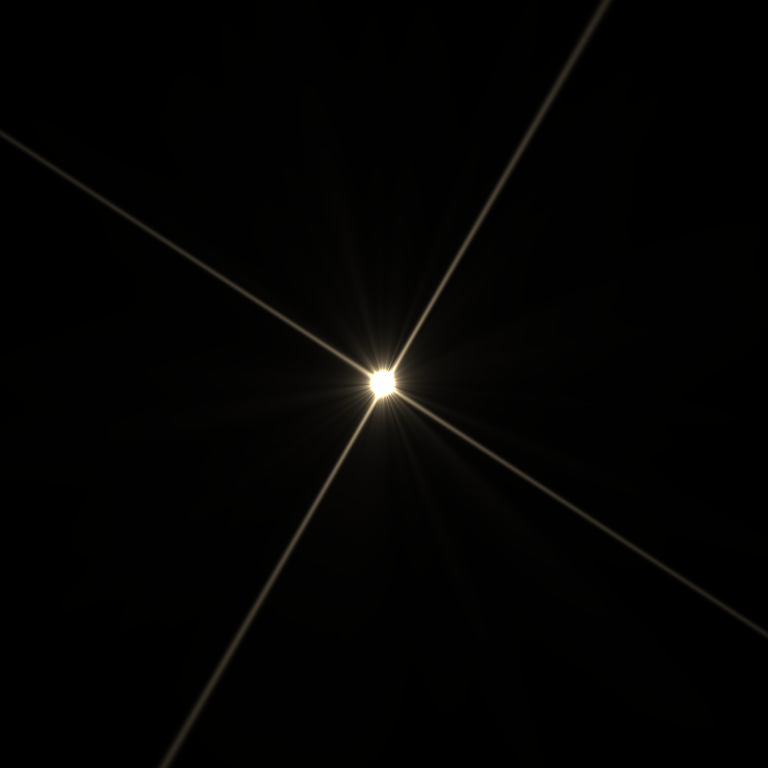
Reproduce this background procedurally as a three.js fragment shader.

```glsl
// A warm white star with two long crossing light streaks and faint radial rays on black.
varying vec2 vUv;

#define STAR_CENTER vec2(0.4985, 0.501)
#define STEEP_CENTER vec2(0.502, 0.501)
#define STEEP_ANGLE 1.0467
#define SHALLOW_ANGLE -0.5796
#define WARM_LIGHT vec3(1.0, 0.885, 0.69)
#define GLOW_STRENGTH 0.00027
#define CORE_RADIUS 0.0125
#define RAY_STRENGTH 0.032
#define TAU 6.2831853

float hash(float n) {
  return fract(sin(n * 127.1) * 43758.5453);
}

// Smooth noise around the circle, seamless over one full turn.
float angularNoise(float angle, float cells, float seed) {
  float x = fract(angle / TAU) * cells;
  float cell = floor(x);
  float blend = smoothstep(0.0, 1.0, x - cell);
  float here = hash(mod(cell, cells) + seed);
  float next = hash(mod(cell + 1.0, cells) + seed);
  return mix(here, next, blend);
}

// Soft line through the origin that dims and widens along its length.
float streak(vec2 p, float angle, float width, float spread, float gain, float fade) {
  vec2 along = vec2(cos(angle), sin(angle));
  float reach = abs(dot(p, along));
  float across = (p.x * along.y - p.y * along.x) / (width + spread * reach);
  return gain * exp(-across * across) / (1.0 + fade * reach);
}

void main() {
  vec2 p = vUv - STAR_CENTER;
  float r = max(length(p), 0.0005);
  float angle = atan(p.y, p.x + 0.00001);

  // Central glow, broken into fine spokes
  float spokes = 0.65 + 0.4 * angularNoise(angle, 90.0, 3.0)
               + 0.3 * angularNoise(angle, 37.0, 171.0);
  float glow = GLOW_STRENGTH * spokes / (r * r);
  float core = 2.0 * exp(-pow(r / CORE_RADIUS, 4.0));

  // Faint long rays
  float rays = 0.0;
  for (int i = 0; i < 3; i++) {
    float layer = float(i);
    rays += pow(angularNoise(angle, 31.0 + 16.0 * layer, 57.0 * layer + 11.0), 4.0);
  }
  rays *= RAY_STRENGTH * exp(-6.0 * r);

  // Two bright streaks
  float steep = streak(vUv - STEEP_CENTER, STEEP_ANGLE, 0.0024, 0.006, 0.75, 6.5);
  float shallow = streak(p, SHALLOW_ANGLE, 0.003, 0.001, 0.5, 5.0);

  vec3 color = WARM_LIGHT * (glow + core + rays + steep + shallow);
  gl_FragColor = vec4(min(color, 1.0), 1.0);
}
```
